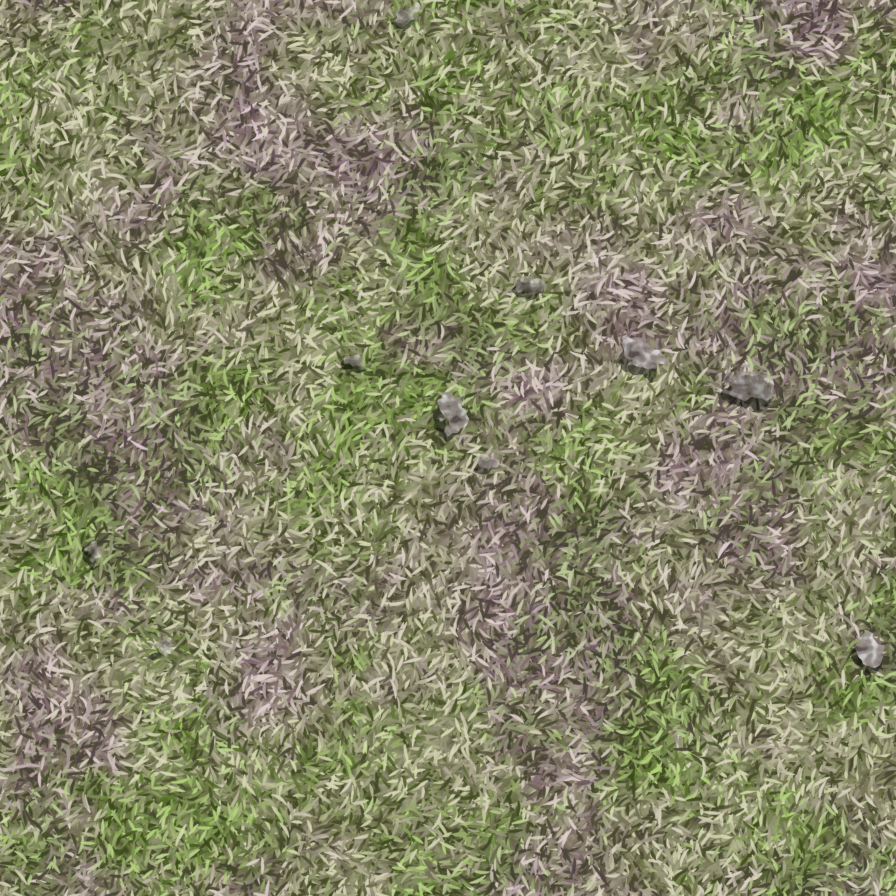
Give the GLSL for this texture, as a WebGL 2 fragment shader.

```glsl
#version 300 es
precision highp float;

uniform vec2 u_resolution;
out vec4 fragColor;

// Grass
const int   LAYERS       = 8;
const float BLADE_CELLS  = 62.0;
const float BLADE_LENGTH = 0.0105;   // half length
const float BLADE_WIDTH  = 0.0019;   // half width
const float BLADE_SOFT   = 0.0011;
const float BLADE_LEAN   = 0.9;
const float LEAN_SPREAD  = 2.6;
const float TONE_SPREAD  = 1.25;
const float GREEN_BASE   = 0.21;
const float GREEN_SWING  = 0.75;

const vec3 SHADE     = vec3(0.29, 0.28, 0.20);
const vec3 OLIVE     = vec3(0.46, 0.46, 0.34);
const vec3 BROWN     = vec3(0.50, 0.44, 0.39);
const vec3 DRY       = vec3(0.58, 0.56, 0.48);
const vec3 STRAW     = vec3(0.69, 0.66, 0.58);
const vec3 PALE      = vec3(0.86, 0.83, 0.76);
const vec3 GREEN_DYE = vec3(0.83, 0.98, 0.69);
const vec3 PINK_TINT = vec3(0.03, -0.03, 0.09);

// Stones
const float STONE_CELLS  = 6.0;
const float STONE_MIN    = 0.010;
const float STONE_MAX    = 0.028;
const vec2  SHADOW_SHIFT = vec2(0.005, 0.008);
const vec3  STONE_DARK   = vec3(0.36, 0.33, 0.33);
const vec3  STONE_MID    = vec3(0.62, 0.58, 0.57);
const vec3  STONE_LIGHT  = vec3(0.88, 0.87, 0.88);

// Three random values in 0..1 for an integer cell
vec3 hash3(ivec3 cell) {
    uvec3 v = uvec3(cell) * 1664525u + 1013904223u;
    v.x += v.y * v.z; v.y += v.z * v.x; v.z += v.x * v.y;
    v ^= v >> 16u;
    v.x += v.y * v.z; v.y += v.z * v.x; v.z += v.x * v.y;
    return vec3(v >> 8u) / 16777216.0;
}

float cornerSlope(ivec2 corner, vec2 offset, int seed) {
    float angle = 6.2832 * hash3(ivec3(corner, seed)).x;
    return dot(vec2(cos(angle), sin(angle)), offset);
}

float gradientNoise(vec2 p, int seed) {
    ivec2 i = ivec2(floor(p));
    vec2 f = fract(p);
    vec2 w = f * f * f * (f * (f * 6.0 - 15.0) + 10.0);
    float low  = mix(cornerSlope(i, f, seed),
                     cornerSlope(i + ivec2(1, 0), f - vec2(1, 0), seed), w.x);
    float high = mix(cornerSlope(i + ivec2(0, 1), f - vec2(0, 1), seed),
                     cornerSlope(i + ivec2(1, 1), f - vec2(1, 1), seed), w.x);
    return mix(low, high, w.y);
}

float patches(vec2 p, int seed) {
    return gradientNoise(p, seed) + 0.6 * gradientNoise(p * 2.3, seed + 1)
         + 0.35 * gradientNoise(p * 5.1, seed + 2);
}

mat2 rotation(float a) {
    return mat2(cos(a), -sin(a), sin(a), cos(a));
}

vec3 grassColor(float tone, float brown, float green, float tint) {
    vec3 c = mix(SHADE, mix(OLIVE, BROWN, brown), smoothstep(0.0, 0.25, tone));
    c = mix(c, DRY, smoothstep(0.25, 0.5, tone));
    c = mix(c, STRAW, smoothstep(0.5, 0.75, tone));
    c = mix(c, PALE, smoothstep(0.75, 1.05, tone));
    return c * mix(vec3(1.0), GREEN_DYE, green) + PINK_TINT * tint;
}

vec3 grass(vec2 uv, float soft) {
    float green = GREEN_BASE + GREEN_SWING * patches(uv * 5.0, 10);
    float brown = smoothstep(-0.35, 0.45, patches(uv * 4.0, 20));
    float clump = patches(uv * 15.0, 30);
    float lean  = BLADE_LEAN + 2.2 * gradientNoise(uv * 9.0, 40);
    float shift = 0.2 * clump - 0.22 * max(green - GREEN_BASE, 0.0) - 0.1 * (brown - 0.5);
    vec3 color = grassColor(0.3 + shift + 0.6 * gradientNoise(uv * 90.0, 50), brown, green, 0.0);

    for (int layer = 0; layer < LAYERS; layer++) {
        vec2 p = uv * BLADE_CELLS + float(layer) * vec2(0.37, 0.61);
        float depth = float(layer) / float(LAYERS - 1) - 0.5;
        for (int n = 0; n < 9; n++) {
            ivec2 cell = ivec2(floor(p)) + ivec2(n % 3, n / 3) - 1;
            vec3 place = hash3(ivec3(cell, 100 + layer));
            vec3 look  = hash3(ivec3(cell, 200 + layer));
            // Tapered stroke around the blade centre
            vec2 d = (p - vec2(cell) - place.xy) / BLADE_CELLS;
            d = rotation(lean + LEAN_SPREAD * (place.z - 0.5)) * d;
            float halfLength = BLADE_LENGTH * mix(0.5, 1.0, look.z);
            float along = clamp(d.x / halfLength, -1.0, 1.0);
            float edge = length(d - vec2(along * halfLength, 0.0))
                       - BLADE_WIDTH * (1.0 - 0.6 * along * along);
            float cover = 0.92 * smoothstep(soft, -soft, edge);
            float tone = 0.46 + TONE_SPREAD * (look.x - 0.5) + 0.25 * depth + shift;
            float dye = smoothstep(0.42, 0.78, green + 0.5 * look.y);
            float tint = brown - 0.5 + 0.8 * (look.z - 0.5);
            color = mix(color, grassColor(tone, brown, dye, tint), cover);
        }
    }
    return color;
}

vec3 addStones(vec3 color, vec2 uv, float soft) {
    float ragged = 0.014 * gradientNoise(uv * 48.0, 60) + 0.010 * gradientNoise(uv * 115.0, 61);
    float facet = 0.5 + 0.9 * gradientNoise(uv * 62.0, 62) + 0.6 * gradientNoise(uv * 140.0, 63);
    vec3 face = mix(STONE_DARK, STONE_MID, smoothstep(0.0, 0.45, facet));
    face = mix(face, STONE_LIGHT, smoothstep(0.5, 0.95, facet));
    vec2 p = uv * STONE_CELLS;
    for (int n = 0; n < 9; n++) {
        ivec2 cell = ivec2(floor(p)) + ivec2(n % 3, n / 3) - 1;
        vec3 place = hash3(ivec3(cell, 300));
        vec3 look  = hash3(ivec3(cell, 301));
        // Stones thin out towards the bottom
        float present = step(place.z, mix(0.12, 0.55, float(cell.y) / STONE_CELLS));
        vec2 d = (p - vec2(cell) - place.xy) / STONE_CELLS;
        mat2 turn = rotation(3.1416 * look.x);
        float radius = mix(STONE_MIN, STONE_MAX, look.y * look.y);
        float body   = length(turn * d * vec2(1.0, 1.5)) - radius + ragged;
        float shadow = length(turn * (d + SHADOW_SHIFT) * vec2(1.0, 1.5)) - radius + ragged;
        color *= 1.0 - 0.5 * present * smoothstep(soft, -soft, shadow);
        color = mix(color, face, present * mix(0.5, 0.9, look.z) * smoothstep(soft, -soft, body));
    }
    return color;
}

void main() {
    vec2 uv = gl_FragCoord.xy / u_resolution.y;
    float pixel = 1.0 / u_resolution.y;
    vec3 color = grass(uv, max(BLADE_SOFT, 0.6 * pixel));
    color = addStones(color, uv, max(0.002, pixel));
    fragColor = vec4(clamp(color, 0.0, 1.0), 1.0);
}
```
